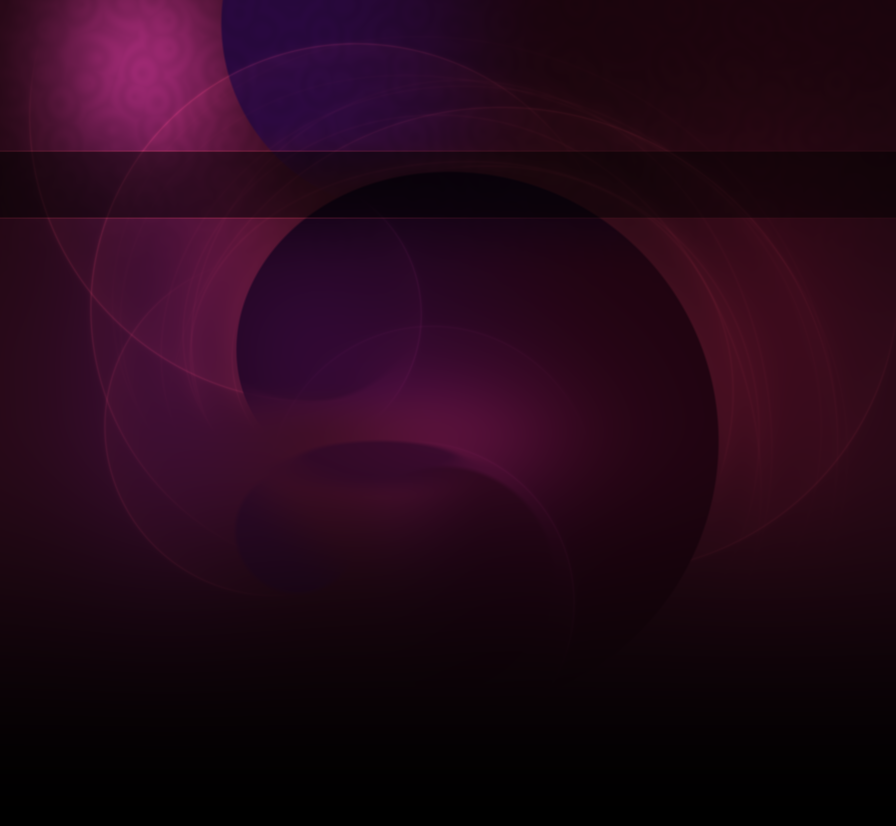
Reproduce this background procedurally as a Shadertoy shader.

```glsl
const vec2 SWIRL = vec2(0.544, 0.466);
const vec3 PINK = vec3(0.58, 0.16, 0.44);
const vec3 ROSE = vec3(0.34, 0.07, 0.19);
const vec3 VIOLET = vec3(0.15, 0.03, 0.23);
const vec3 WINE = vec3(0.20, 0.015, 0.06);
const vec3 EMBER = vec3(0.50, 0.15, 0.20);

float glow(vec2 p, vec2 center, vec2 size) {
    vec2 q = (p - center) / size;
    return exp(-dot(q, q));
}

// Soft-edged disc, positive inside
float disc(vec2 p, vec2 center, float radius, float blur) {
    return smoothstep(blur, -blur, length(p - center) - radius);
}

// Thin arc with a faint inner halo, strongest towards one angle
float arc(vec2 p, vec2 center, float radius, float facing, float spread) {
    vec2 q = p - center;
    float d = length(q) - radius;
    float along = dot(normalize(q + 1e-5), vec2(cos(facing), sin(facing)));
    float window = smoothstep(cos(spread), 1.0, along);
    float halo = d < 0.0 ? exp(d * 30.0) : exp(-d * 400.0);
    return window * (0.6 * exp(-d * d * 500000.0) + 0.4 * halo);
}

// Signed distance to the circle that tightens on its left side
float swirlDistance(vec2 p, vec2 center) {
    vec2 q = p - center;
    float turn = max(atan(q.y, q.x) - 1.6, 0.0);
    return length(q) - 0.326 + 0.031 * turn * turn * turn;
}

vec2 hash2(vec2 cell) {
    vec2 k = vec2(dot(cell, vec2(127.1, 311.7)), dot(cell, vec2(269.5, 183.3)));
    return fract(sin(k) * 437.58);
}

float cellular(vec2 p) {
    vec2 cell = floor(p);
    float nearest = 2.0;
    for (int i = 0; i < 9; i++) {
        vec2 n = cell + vec2(i % 3 - 1, i / 3 - 1);
        nearest = min(nearest, length(n + hash2(n) - p));
    }
    return nearest;
}

// Fine filaments flowing around the outside of the swirl
float filaments(vec2 p, vec2 center, float d) {
    float angle = atan(p.y - center.y, p.x - center.x);
    float sum = 0.0;
    for (int i = 0; i < 7; i++) {
        float k = float(i);
        float path = 0.012 + 0.024 * k + 0.02 * sin(angle * 2.0 + k * 1.7)
                   + 0.008 * sin(angle * 3.0 - k);
        float e = d - path;
        sum += 0.8 * exp(-e * e * 400000.0) + 0.35 * exp(-e * e * 4000.0);
    }
    return sum * smoothstep(0.0, 0.01, d) * exp(-d * 9.0);
}

void mainImage(out vec4 fragColor, in vec2 fragCoord) {
    vec2 p = fragCoord / iResolution.y;
    float px = 1.0 / iResolution.y;

    // Backdrop and broad light
    vec3 col = mix(vec3(0.15, 0.035, 0.085), vec3(0.105, 0.02, 0.05), smoothstep(0.55, 0.95, p.y));
    col += WINE * 0.4 * glow(p, vec2(0.92, 0.58), vec2(0.14, 0.26));
    col += VIOLET * 0.45 * glow(p, vec2(0.20, 0.56), vec2(0.14, 0.28));
    col += ROSE * 0.38 * glow(p, vec2(0.29, 0.70), vec2(0.10, 0.17));
    col += PINK * 0.82 * glow(p, vec2(0.17, 0.93), vec2(0.12, 0.14));

    // Upper violet lobe
    vec3 lobe = mix(VIOLET * 1.05, vec3(0.11, 0.018, 0.06), smoothstep(0.34, 0.74, p.x));
    float lobeSide = smoothstep(0.74, 0.50, p.x) * smoothstep(0.74, 0.86, p.y);
    col = mix(col, lobe, disc(p, vec2(0.497, 0.972), 0.229, 1.5 * px) * lobeSide);

    // The swirl dissolves below its left end
    float d = swirlDistance(p, SWIRL);
    float below = smoothstep(0.54, 0.466, p.y);
    float joined = mix(1.0, smoothstep(0.34, 0.68, p.x), below);
    float upper = smoothstep(0.25, 0.60, p.y) * joined;

    // Arcs and filaments outside the swirl
    col += EMBER * 0.25 * arc(p, vec2(0.431, 0.626), 0.321, 2.4, 2.1);
    col += EMBER * 0.18 * arc(p, vec2(0.332, 0.484), 0.205, 3.4, 1.6);
    col += EMBER * 0.22 * arc(p, vec2(0.381, 0.859), 0.345, 3.9, 1.1);
    col += EMBER * 0.12 * arc(p, vec2(0.607, 0.463), 0.407, 1.4, 1.7);
    col += EMBER * 0.12 * arc(p, vec2(0.734, 0.661), 0.354, -0.8, 0.9);
    col += EMBER * 0.10 * filaments(p, SWIRL, d) * upper;
    col += EMBER * 0.13 * exp(-max(d, 0.0) * 24.0) * upper;

    // Swirl interior
    vec3 inner = mix(vec3(0.12, 0.02, 0.115), vec3(0.12, 0.015, 0.06), smoothstep(0.45, 0.75, p.x));
    inner = mix(inner, vec3(0.06, 0.01, 0.07), smoothstep(0.66, 0.79, p.y));
    inner += vec3(0.075, 0.012, 0.06) * glow(p, vec2(0.54, 0.49), vec2(0.22, 0.17));
    inner += VIOLET * 0.25 * glow(p, vec2(0.36, 0.60), vec2(0.12));
    float openSide = smoothstep(0.14, 0.42, p.y + 0.25 * (p.x - 0.5)) * joined;
    col = mix(col, inner, smoothstep(1.5 * px, -1.5 * px, d) * openSide);

    // Rose current through the middle, with violet hollows
    float current = glow(p, vec2(0.53, 0.47), vec2(0.15, 0.08)) + 0.45 * glow(p, vec2(0.42, 0.40), vec2(0.20, 0.10));
    float hollow = disc(p, vec2(0.374, 0.661), 0.147, 0.004) * smoothstep(0.52, 0.40, p.x);
    col += ROSE * 0.38 * current * (1.0 - 0.8 * hollow);
    vec2 lensPoint = (p - vec2(0.459, 0.438)) * vec2(0.27, 1.0);
    float lensBlur = mix(0.016, 0.003, smoothstep(0.43, 0.45, p.y));
    col = mix(col, vec3(0.18, 0.03, 0.16), 0.7 * disc(lensPoint, vec2(0.0), 0.028, lensBlur));
    float lowerLobe = disc(p, vec2(0.36, 0.357), 0.075, 0.004) * smoothstep(0.43, 0.32, p.x + p.y - 0.34);
    col = mix(col, vec3(0.15, 0.03, 0.16), 0.6 * lowerLobe);
    float lowerShade = disc(p, vec2(0.537, 0.301), 0.134, 0.004) * smoothstep(0.46, 0.60, p.x);
    col = mix(col, vec3(0.14, 0.02, 0.08), 0.6 * lowerShade);
    col += PINK * 0.09 * arc(p, vec2(0.339, 0.619), 0.171, 0.1, 1.0);
    col += PINK * 0.05 * arc(p, vec2(0.523, 0.407), 0.198, 1.6, 1.4);
    col += PINK * 0.07 * arc(p, vec2(0.500, 0.270), 0.195, 0.5, 1.2);

    // Faint mottled ornament near the top
    float ornament = sin(cellular(p * 22.0) * 12.0 + 2.0 * sin(p.x * 60.0));
    col *= 1.0 + 0.03 * ornament * smoothstep(0.62, 0.85, p.y);

    // Dark horizontal band with lit borders
    float band = smoothstep(-px, px, p.y - 0.736) * smoothstep(px, -px, p.y - 0.817);
    col *= 1.0 - 0.46 * band;
    float border = min(abs(p.y - 0.736), abs(p.y - 0.817));
    float borderLight = 0.09 + 0.30 * glow(p, vec2(0.25, 0.78), vec2(0.30));
    col += EMBER * borderLight * smoothstep(1.3 * px, 0.0, border);

    // Fade to black below
    col *= smoothstep(-0.01, 0.50, p.y);
    fragColor = vec4(clamp(col, 0.0, 1.0), 1.0);
}
```
